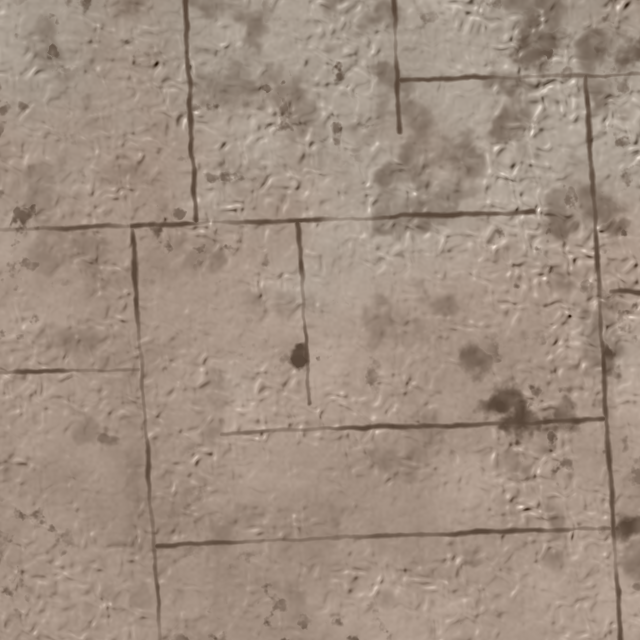
Write a WebGL 2 fragment shader that draws this texture.

```glsl
#version 300 es
precision highp float;
// Weathered stone paving: irregular rectangular slabs with thin, slightly
// tilted joints. Embossed noise gives the gritty relief; warped discs and
// thresholded noise give the dark stains, smudges and pits.

uniform vec2 u_resolution;
out vec4 fragColor;

#define STONE vec3(0.660, 0.586, 0.531)
#define GREY_STONE vec3(0.648, 0.602, 0.553)
#define JOINT_COLOR vec3(0.320, 0.252, 0.200)
#define STAIN_COLOR vec3(0.310, 0.245, 0.195)
#define JOINT_WIDTH 0.0029
#define JOINT_WOBBLE 0.008
#define GRIT_SCALE 92.0
#define RELIEF 0.21
#define MOTTLE 0.14
#define PIT_SCALE 36.0
#define SMUDGE 0.34

// Joint segments: start xy, end xy
const vec4 UPRIGHTS[5] = vec4[5](
  vec4(0.289, 1.01, 0.306, 0.655), vec4(0.614, 1.01, 0.625, 0.794),
  vec4(0.915, 0.880, 0.970, -0.01), vec4(0.206, 0.648, 0.251, -0.01),
  vec4(0.466, 0.655, 0.484, 0.370));
const vec4 COURSES[7] = vec4[7](
  vec4(0.625, 0.876, 1.01, 0.883), vec4(-0.01, 0.641, 0.206, 0.648),
  vec4(0.206, 0.648, 0.833, 0.668), vec4(-0.01, 0.418, 0.221, 0.423),
  vec4(0.345, 0.323, 0.944, 0.345), vec4(0.245, 0.148, 0.964, 0.176),
  vec4(0.954, 0.544, 1.01, 0.544));
// Large stains: centre xy, radius, strength
const vec4 STAINS[11] = vec4[11](
  vec4(0.810, 0.360, 0.045, 0.72), vec4(0.465, 0.443, 0.019, 0.95),
  vec4(0.954, 0.437, 0.028, 0.75), vec4(0.988, 0.180, 0.033, 0.85),
  vec4(0.833, 0.915, 0.055, 0.55), vec4(0.980, 0.920, 0.052, 0.58),
  vec4(0.742, 0.434, 0.030, 0.45), vec4(0.880, 0.362, 0.029, 0.50),
  vec4(0.963, 0.646, 0.027, 0.50), vec4(0.165, 0.310, 0.019, 0.55),
  vec4(0.365, 0.874, 0.038, 0.25));

float hash(vec2 cell) {
  return fract(sin(dot(cell, vec2(127.1, 311.7))) * 43758.5453);
}

float noise(vec2 p) {
  vec2 cell = floor(p), f = fract(p);
  f = f * f * (3.0 - 2.0 * f);
  float low = mix(hash(cell), hash(cell + vec2(1, 0)), f.x);
  float high = mix(hash(cell + vec2(0, 1)), hash(cell + vec2(1, 1)), f.x);
  return mix(low, high, f.y);
}

float fbm(vec2 p) {
  float sum = 0.0, weight = 0.5;
  for (int octave = 0; octave < 4; octave++) {
    sum += weight * noise(p);
    p = mat2(1.6, 1.2, -1.2, 1.6) * p + 7.3;
    weight *= 0.5;
  }
  return sum / 0.9375;
}

// Height of the gritty surface, turned and warped to hide the noise grid
float height(vec2 p) {
  vec2 q = mat2(0.8, 0.6, -0.6, 0.8) * p * GRIT_SCALE;
  q += 1.5 * vec2(noise(q * 0.5), noise(q * 0.5 + 31.0));
  return 0.72 * noise(q) + 0.28 * noise(q * 1.7 + 11.0);
}

// Coverage of one joint segment, faded and ragged where worn
float joint(vec2 p, vec4 segment, float seed) {
  vec2 along = segment.zw - segment.xy, offset = p - segment.xy;
  float t = clamp(dot(offset, along) / dot(along, along), 0.0, 1.0);
  float dist = length(offset - along * t);
  float wear = smoothstep(0.20, 0.65, noise(p * 15.0 + seed));
  float chips = noise(p * 70.0 + seed);
  float width = JOINT_WIDTH * (0.6 + 0.4 * wear + 0.45 * chips);
  float core = 1.0 - smoothstep(width * 0.25, width * 1.8, dist);
  return core * mix(0.30, 0.90, wear) * (0.72 + 0.4 * chips);
}

void main() {
  vec2 p = gl_FragCoord.xy / u_resolution;
  vec2 warp = vec2(fbm(p * 30.0), fbm(p * 30.0 + 53.0)) - 0.5;

  // Slab tone: greyer toward the top, cloudy all over
  float cloud = fbm(p * 5.0 + 3.0);
  float grey = smoothstep(0.5, 1.0, p.y + 0.9 * (cloud - 0.5));
  vec3 color = mix(STONE, GREY_STONE, grey);
  color += MOTTLE * (cloud - 0.5) + 0.08 * (fbm(p * 20.0) - 0.5);

  // Relief lit from the upper left: flat plateaus, sharp dents,
  // roughest at the upper right
  vec2 light = vec2(-0.0021, 0.0027);
  float slope = height(p - light) - height(p + light);
  slope *= 0.45 + 1.9 * abs(slope);
  slope *= slope < 0.0 ? 1.2 : 0.9;
  float corner = smoothstep(0.6, 1.7, p.x + p.y);
  float rough = 0.55 + 0.55 * corner;
  rough *= 0.35 + 1.3 * smoothstep(0.3, 0.7, fbm(p * 11.0 + 17.0));
  color += RELIEF * rough * slope;
  color += 0.03 * (noise(p * 170.0) - 0.5);

  // Scattered small pits in patches, and fainter smudges
  float patches = smoothstep(0.38, 0.65, fbm(p * 6.0 + 41.0));
  float pits = smoothstep(0.64, 0.80, fbm(p * PIT_SCALE + 5.0));
  float smudges = smoothstep(0.56, 0.74, fbm(p * 15.0 + 23.0));
  float stain = 0.6 * pits * patches;
  stain = max(stain, SMUDGE * smudges * (0.6 + 0.6 * corner));

  // Large ragged stains
  for (int i = 0; i < 11; i++) {
    vec4 spot = STAINS[i];
    float dist = length(p + warp * spot.z * 2.0 - spot.xy) / spot.z;
    stain = max(stain, spot.w * (1.0 - smoothstep(0.45, 1.1, dist)));
  }
  stain *= 0.65 + 0.7 * noise(p * 60.0);
  color = mix(color, STAIN_COLOR, clamp(stain, 0.0, 0.9));

  // Joints
  vec2 bent = p + JOINT_WOBBLE * warp;
  float groove = 0.0;
  for (int i = 0; i < 5; i++)
    groove = max(groove, joint(bent, UPRIGHTS[i], float(i) * 9.0));
  for (int i = 0; i < 7; i++)
    groove = max(groove, joint(bent, COURSES[i], float(i) * 7.0 + 60.0));
  color = mix(color, JOINT_COLOR, min(groove, 0.9));

  fragColor = vec4(clamp(color, 0.0, 1.0), 1.0);
}
```
